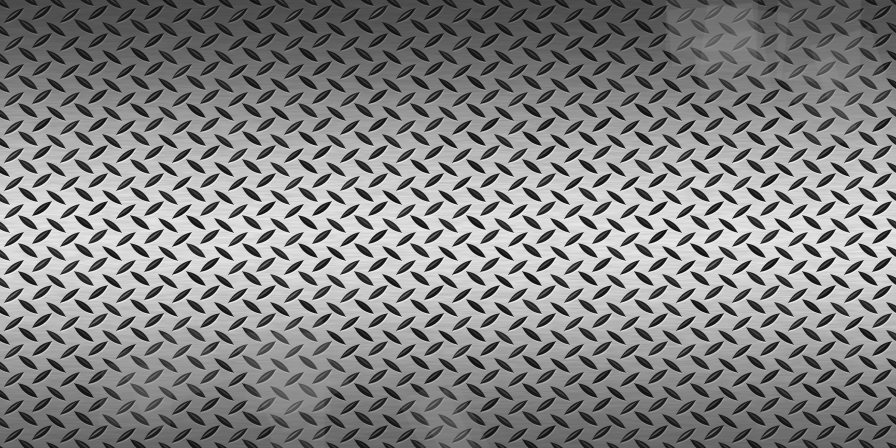
A Shadertoy shader for this texture:

```glsl
// Brushed steel tread plate: crossed raised bars, bright middle band, pale worn patches.

const float ROWS = 16.0;           // bar rows over the canvas height
const float BAR_TILT = 0.64;       // radians from horizontal
const vec2 BAR_SIZE = vec2(0.43, 0.115); // half length, half width in cells
const float BAR_DARK = 0.07;

float hash(vec2 p) {
    vec3 q = fract(p.xyx * vec3(0.1031, 0.1030, 0.0973));
    q += dot(q, q.yzx + 33.33);
    return fract((q.x + q.y) * q.z);
}

float noise(vec2 p) {
    vec2 i = floor(p), f = fract(p);
    f = f * f * (3.0 - 2.0 * f);
    vec2 e = vec2(1.0, 0.0);
    return mix(mix(hash(i), hash(i + e), f.x),
               mix(hash(i + e.yx), hash(i + e.xx), f.x), f.y);
}

vec2 rotate(vec2 p, float a) {
    float c = cos(a), s = sin(a);
    return vec2(c * p.x + s * p.y, c * p.y - s * p.x);
}

float fill(float d, float blur) {
    return 1.0 - smoothstep(-blur, blur, d);
}

// Approximate distance to a pointed oval lying along x
float lens(vec2 p, vec2 size) {
    float u = p.x / size.x;
    float w = size.y * (1.0 - u * u);
    float slope = 2.0 * size.y * u / size.x;
    return (abs(p.y) - w) / sqrt(1.0 + slope * slope);
}

float box(vec2 p, vec2 halfSize) {
    vec2 d = abs(p) - halfSize;
    return max(d.x, d.y);
}

// Vertical light falloff with fine horizontal brushing
float brushedSteel(vec2 p) {
    float above = smoothstep(0.48, 1.04, p.y);
    float below = smoothstep(0.48, -0.08, p.y);
    float tone = 0.86 - 0.57 * above - 0.48 * below;
    float grain = noise(p * vec2(14.0, 260.0)) + noise(p * vec2(50.0, 420.0)) - 1.0;
    return tone * (1.0 + 0.07 * grain);
}

// One set of parallel bars, with rim light, dark body and inner glint
float addBars(float tone, vec2 grid, float tilt, float glint, float blur) {
    vec2 id = floor(grid);
    vec2 p = fract(grid) - 0.5;
    float parity = mod(id.x, 2.0) * 2.0 - 1.0;
    float wear = hash(id + tilt * 7.0 + 20.0);
    p.y -= 0.05 * parity;

    vec2 q = rotate(p, tilt);
    vec2 size = BAR_SIZE * vec2(1.0, 0.94 + 0.06 * parity + 0.1 * wear);
    float rim = fill(lens(rotate(p - vec2(0.025, -0.045), tilt), size), blur);
    float body = fill(lens(q, size), blur);
    float shine = fill(lens(q - vec2(-0.03, 0.025), vec2(0.31, 0.03)), blur);

    tone = mix(tone, min(tone * 1.2 + 0.04, 0.95), rim * 0.8);
    tone = mix(tone, BAR_DARK + 0.08 * wear * tone, body);
    return mix(tone, tone * 0.4 + 0.5, shine * glint * (0.6 + 0.4 * wear));
}

// Translucent tilted patches near the lower left and upper right
float addPatches(float tone, vec2 p, float aspect, float pixel) {
    for (int i = 0; i < 14; i++) {
        float k = float(i);
        vec2 r = vec2(hash(vec2(k, 3.0)), hash(vec2(k, 11.0)));
        vec2 low = vec2(0.03 + 0.50 * r.x, 0.2 * r.y);
        vec2 high = vec2(0.76 + 0.24 * r.x, 0.72 + 0.24 * r.y);
        vec2 center = (i % 2 == 0 ? low : high) * vec2(aspect, 1.0);
        vec2 halfSize = vec2(0.045, 0.055) + 0.06 * r.yx;
        float angle = mix(-0.15, 0.5, hash(vec2(k, 29.0)));
        float patchMask = fill(box(rotate(p - center, angle), halfSize), pixel);
        tone = mix(tone, 0.62, 0.17 * patchMask);
    }
    return tone;
}

void mainImage(out vec4 fragColor, in vec2 fragCoord) {
    vec2 p = fragCoord / iResolution.y;
    float pixel = 1.0 / iResolution.y;
    float blur = 0.7 * ROWS * pixel;
    vec2 grid = p * ROWS;

    float tone = brushedSteel(p);
    tone = addBars(tone, grid, BAR_TILT, 0.75, blur);
    tone = addBars(tone, grid + 0.5, -BAR_TILT, 0.35, blur);
    tone = addPatches(tone, p, iResolution.x / iResolution.y, pixel);

    fragColor = vec4(vec3(clamp(tone, 0.0, 1.0)), 1.0);
}
```
